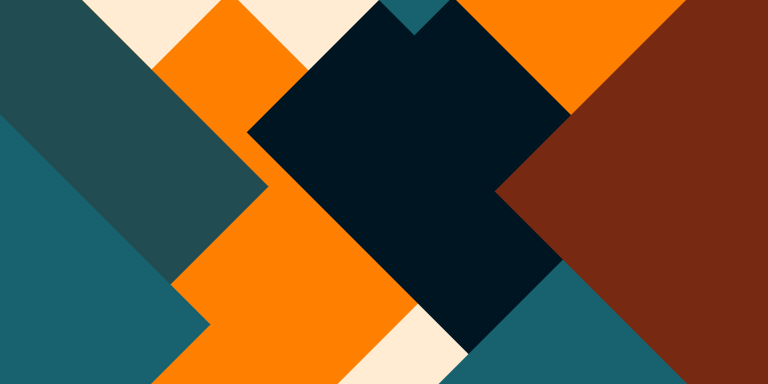
This background is drawn by a WebGL 2 fragment shader. Its source:

```glsl
#version 300 es
precision highp float;
// Flat overlapping diagonal blocks in teal, orange, navy, cream and rust.

#define TEAL      vec3(0.090, 0.384, 0.431)
#define DARK_TEAL vec3(0.129, 0.302, 0.322)
#define ORANGE    vec3(1.000, 0.502, 0.004)
#define CREAM     vec3(1.000, 0.925, 0.824)
#define NAVY      vec3(0.000, 0.082, 0.133)
#define RUST      vec3(0.471, 0.161, 0.067)
#define FAR       9.0

uniform vec2 u_resolution;
out vec4 outColor;

// Signed distance to a box given by its low and high corners.
float boxDistance(vec2 p, vec2 low, vec2 high) {
    vec2 d = abs(p - 0.5 * (low + high)) - 0.5 * (high - low);
    return length(max(d, 0.0)) + min(max(d.x, d.y), 0.0);
}

// Paints a smooth-edged box over the colour below it.
void paintBox(inout vec3 color, vec2 p, vec2 low, vec2 high, vec3 fill) {
    float edgeWidth = sqrt(2.0) / u_resolution.y;
    float coverage = clamp(0.5 - boxDistance(p, low, high) / edgeWidth, 0.0, 1.0);
    color = mix(color, fill, coverage);
}

void main() {
    // Canvas heights, measured from the upper left corner.
    vec2 uv = gl_FragCoord.xy / u_resolution.y;
    uv.y = 1.0 - uv.y;

    // Diagonal axes: x runs down-right, y runs up-right.
    vec2 diagonal = vec2(uv.x + uv.y, uv.x - uv.y);

    vec3 color = ORANGE;

    // Cream wedges along the top and bottom
    paintBox(color, diagonal, vec2(-FAR, 0.2135), vec2(0.5755, FAR), CREAM);
    paintBox(color, diagonal, vec2(-FAR, 0.6200), vec2(1.1000, FAR), CREAM);
    paintBox(color, diagonal, vec2(1.8790, -FAR), vec2(2.3000, 0.5), CREAM);

    // Stepped blocks on the left
    paintBox(color, diagonal, vec2(-FAR), vec2(1.1850, 0.2135), DARK_TEAL);
    paintBox(color, diagonal, vec2(-FAR), vec2(1.3930, -0.2970), TEAL);

    // Central block with its top notch
    paintBox(color, diagonal, vec2(0.9870, 0.2980), vec2(2.3000, 1.1875), NAVY);
    paintBox(color, diagonal, vec2(-FAR, 0.9870), vec2(1.1710, FAR), TEAL);

    // Lower right wedge and the large block above it
    paintBox(color, diagonal, vec2(2.1420, -FAR), vec2(FAR), TEAL);
    paintBox(color, diagonal, vec2(1.7865, 0.7900), vec2(FAR), RUST);

    outColor = vec4(color, 1.0);
}
```
